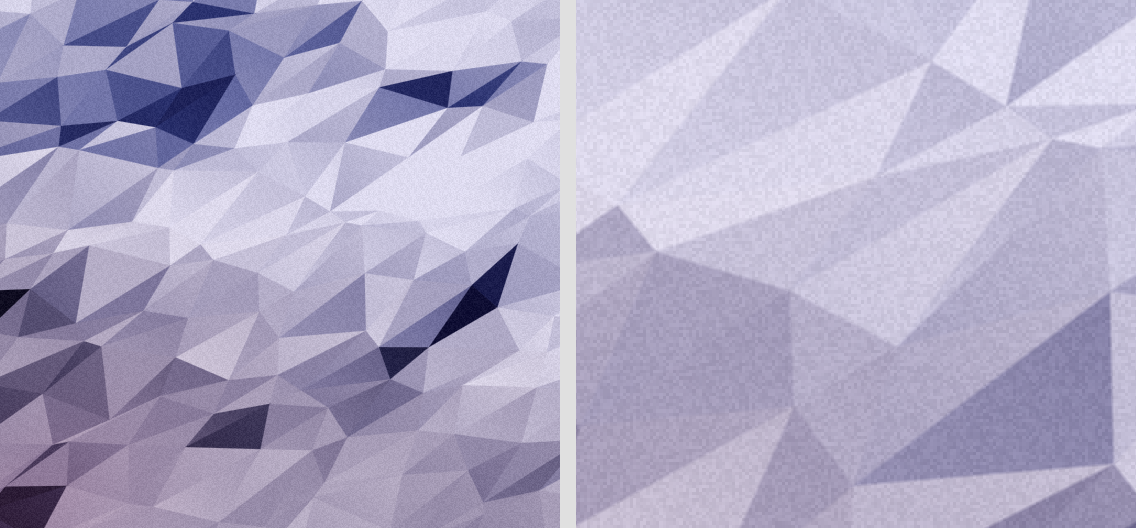
Left, the full canvas; right, a detail of the centre.
A Shadertoy shader for this background:

```glsl
// Low-poly backdrop: a sheared lattice with jittered corners is cut into flat facets.
// Each facet takes its tone from soft slanted shadows plus a random offset,
// then a cool or warm colour ramp, a faint inner gradient and fine grain.

const vec2 AXIS_ACROSS = vec2(0.098, -0.010);
const vec2 AXIS_UP = vec2(0.032, 0.084);
const float JITTER = 0.82;

float hash(vec2 p) {
    return fract(sin(dot(p, vec2(12.9898, 78.233))) * 43758.5453);
}

// Soft elliptical shadow with its long axis turned by angle
float spot(vec2 p, vec2 centre, float angle, vec2 size) {
    float c = cos(angle), s = sin(angle);
    vec2 d = p - centre;
    vec2 q = vec2(c * d.x + s * d.y, c * d.y - s * d.x) / size;
    return exp(-dot(q, q));
}

vec3 ramp(float t, vec3 black, vec3 dark, vec3 mid, vec3 soft, vec3 light) {
    t = clamp(t, 0.0, 1.0) * 4.0;
    vec3 col = mix(black, dark, clamp(t, 0.0, 1.0));
    col = mix(col, mid, clamp(t - 1.0, 0.0, 1.0));
    col = mix(col, soft, clamp(t - 2.0, 0.0, 1.0));
    return mix(col, light, clamp(t - 3.0, 0.0, 1.0));
}

float shadowAmount(vec2 p) {
    float s = 0.54 * spot(p, vec2(0.22, 0.86), 0.65, vec2(0.32, 0.17));
    s += 0.32 * spot(p, vec2(0.38, 0.84), 0.5, vec2(0.13, 0.07));
    s += 0.28 * spot(p, vec2(0.57, 0.90), 0.0, vec2(0.12, 0.05));
    s += 0.68 * spot(p, vec2(0.84, 0.42), 0.80, vec2(0.23, 0.045));
    s += 0.66 * spot(p, vec2(0.09, 0.42), -0.1, vec2(0.20, 0.04));
    s += 0.52 * spot(p, vec2(0.12, 0.27), 0.2, vec2(0.14, 0.05));
    s += 0.45 * spot(p, vec2(0.35, 0.18), 0.0, vec2(0.09, 0.05));
    s += 0.45 * spot(p, vec2(0.00, 0.04), 0.9, vec2(0.17, 0.11));
    s += 0.58 * spot(p, vec2(0.80, 0.82), 0.3, vec2(0.11, 0.045));
    s += 0.28 * spot(p, vec2(0.97, 0.10), 0.3, vec2(0.13, 0.07));
    s += 0.20 * spot(p, vec2(0.55, 0.33), 0.4, vec2(0.36, 0.13));
    return s;
}

vec3 facetColour(vec2 centre, vec2 offset, vec2 id) {
    float depth = hash(id + 3.7);
    float tint = hash(id + 9.1) - 0.5;
    float slope = hash(id + 5.3) - 0.5;

    // Lit toward the upper right, shaded by the slanted shadows
    float lift = smoothstep(0.10, 0.62, centre.y + 0.36 * (centre.x - 0.5));
    float tone = mix(0.73, 0.96, lift);
    tone -= shadowAmount(centre) * (0.25 + 1.45 * depth);
    tone += 0.25 * tint + 0.9 * slope * (offset.x + offset.y);

    vec3 cool = ramp(tone, vec3(0.06, 0.06, 0.24), vec3(0.17, 0.20, 0.44),
        vec3(0.40, 0.42, 0.64), vec3(0.65, 0.64, 0.77), vec3(0.87, 0.86, 0.94));
    vec3 warm = ramp(tone, vec3(0.06, 0.05, 0.12), vec3(0.22, 0.20, 0.33),
        vec3(0.50, 0.46, 0.59), vec3(0.67, 0.63, 0.73), vec3(0.86, 0.83, 0.89));
    float coolness = smoothstep(0.15, 0.75, centre.y + 0.35 * (centre.x - 0.5));
    return mix(warm, cool, coolness);
}

// Jittered lattice corner in canvas units
vec2 corner(vec2 id) {
    vec2 q = id + JITTER * (vec2(hash(id), hash(id + 41.3)) - 0.5);
    return q.x * AXIS_ACROSS + q.y * AXIS_UP;
}

// Signed distance to the line a-b, positive on its right side
float edgeDistance(vec2 p, vec2 a, vec2 b) {
    vec2 e = b - a;
    return dot(p - a, vec2(e.y, -e.x)) / max(length(e), 1e-4);
}

float triangleDistance(vec2 p, vec2 a, vec2 b, vec2 c) {
    float side = edgeDistance(c, a, b) > 0.0 ? -1.0 : 1.0;
    return max(side * edgeDistance(p, a, b),
        max(side * edgeDistance(p, b, c), side * edgeDistance(p, c, a)));
}

// Colour weighted by smooth coverage; the weight is kept in alpha
vec4 facet(vec2 p, vec2 a, vec2 b, vec2 c, vec2 id, float blur, vec2 canvas) {
    float cover = clamp(0.5 - triangleDistance(p, a, b, c) / blur, 0.0, 1.0);
    if (cover <= 0.0) return vec4(0.0);
    vec2 centre = (a + b + c) / 3.0;
    return cover * vec4(facetColour(centre / canvas, p - centre, id), 1.0);
}

void mainImage(out vec4 fragColor, in vec2 fragCoord) {
    vec2 canvas = vec2(iResolution.x / iResolution.y, 1.0);
    vec2 p = fragCoord / iResolution.y;
    float blur = max(0.0022, 1.0 / iResolution.y);
    vec2 cell = floor(inverse(mat2(AXIS_ACROSS, AXIS_UP)) * p);

    // Two facets per cell, split along the rising diagonal
    vec4 sum = vec4(0.0);
    for (int j = -1; j <= 1; j++) {
        for (int i = -1; i <= 1; i++) {
            vec2 id = cell + vec2(i, j);
            vec2 a = corner(id), b = corner(id + vec2(1.0, 0.0));
            vec2 c = corner(id + 1.0), d = corner(id + vec2(0.0, 1.0));
            sum += facet(p, a, b, c, id, blur, canvas);
            sum += facet(p, a, c, d, id + 0.5, blur, canvas);
        }
    }
    vec3 col = sum.rgb / max(sum.a, 1e-3);

    // Rosy lower left corner and fine grain
    col += vec3(0.03, -0.02, -0.02) * spot(p, vec2(0.0), 0.5, vec2(0.35, 0.2));
    col += 0.065 * (hash(floor(p * 480.0)) - 0.5);
    fragColor = vec4(clamp(col, 0.0, 1.0), 1.0);
}
```
